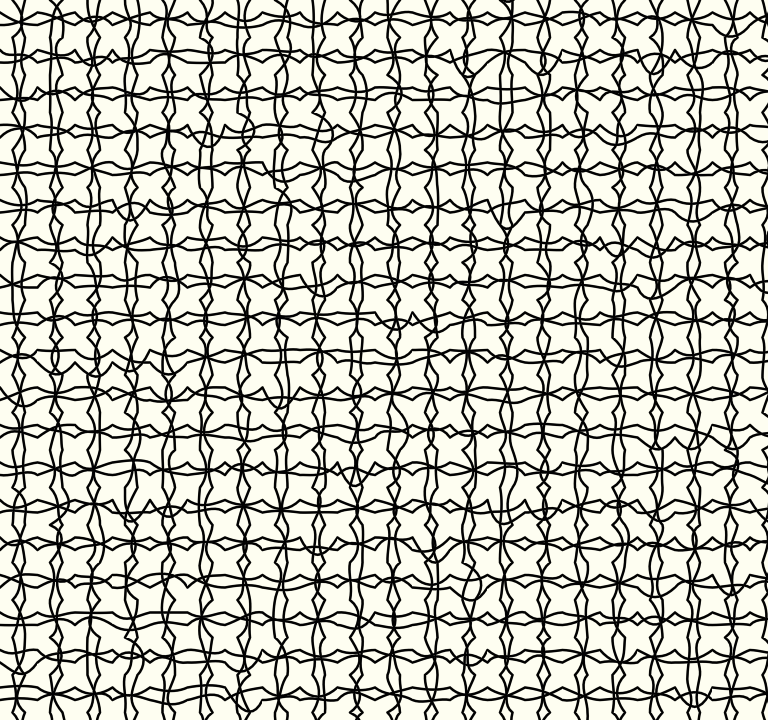
A Shadertoy shader for this pattern:

```glsl
// A woven mesh of wobbly ink strands on ivory paper. Every square tile carries one
// pair of strands across and one pair upward; the ends sit at fixed thirds of the tile
// edges, while hashed Bezier controls bend each span and leave kinks at the seams.

const float TILES_DOWN = 19.2;      // tiles in the canvas height
const float END_OFFSET = 1.0 / 6.0; // strand end, from the middle of a tile edge
const float LINE_WIDTH = 0.067;     // in tiles
const float CROSS_CHANCE = 0.4;     // share of pairs that swap sides
const int SEGMENTS = 10;

const vec3 PAPER = vec3(0.997, 0.997, 0.945);
const vec3 INK = vec3(0.005);

vec4 hash4(vec3 key) {
    vec4 h = fract(key.xyzx * vec4(0.1031, 0.1030, 0.0973, 0.1099));
    h += dot(h, h.wzxy + 33.33);
    return fract((h.xxyz + h.yzzw) * h.zywx);
}

float segmentDistance(vec2 p, vec2 a, vec2 b) {
    vec2 ab = b - a;
    vec2 ap = p - a;
    return length(ap - ab * clamp(dot(ap, ab) / dot(ab, ab), 0.0, 1.0));
}

vec2 bezier(vec2 a, vec2 b, vec2 c, vec2 d, float t) {
    float s = 1.0 - t;
    return s * s * (s * a + 3.0 * t * b) + t * t * (3.0 * s * c + t * d);
}

float bezierDistance(vec2 p, vec2 a, vec2 b, vec2 c, vec2 d) {
    float nearest = 1e3;
    vec2 previous = a;
    for (int i = 1; i <= SEGMENTS; i++) {
        vec2 current = bezier(a, b, c, d, float(i) / float(SEGMENTS));
        nearest = min(nearest, segmentDistance(p, previous, current));
        previous = current;
    }
    return nearest;
}

// One strand along local x, with a few spans sagging far to one side
float strandDistance(vec2 p, float start, float end, float sag, vec4 h) {
    float shift = sag * smoothstep(0.86, 1.0, h.w) + 0.14 * (h.z - 0.5);
    vec2 a = vec2(-0.5, start);
    vec2 b = vec2(-0.27 + 0.2 * h.y, start * mix(-1.4, 1.2, h.x) + shift);
    vec2 c = vec2(0.07 + 0.2 * h.x, end * mix(-1.4, 1.2, h.y) + shift);
    vec2 d = vec2(0.5, end);
    return bezierDistance(p, a, b, c, d);
}

// Both strands of a tile; they either keep their sides or swap them
float pairDistance(vec2 p, vec2 tile, float axis, float sag) {
    float swapped = hash4(vec3(tile, axis + 7.0)).x < CROSS_CHANCE ? -1.0 : 1.0;
    float nearest = 1e3;
    for (int i = 0; i < 2; i++) {
        float start = END_OFFSET * (2.0 * float(i) - 1.0);
        vec4 h = hash4(vec3(tile, axis + 2.0 * float(i) + 19.0));
        nearest = min(nearest, strandDistance(p, start, start * swapped, sag, h));
    }
    return nearest;
}

// Neighbours are visited sideways, since sagging spans may leave their tile
float meshDistance(vec2 p) {
    vec2 tile = floor(p);
    vec2 local = p - tile - 0.5;
    float nearest = 1e3;
    for (int k = -1; k <= 1; k++) {
        vec2 aside = vec2(0.0, float(k));
        float across = pairDistance(local - aside, tile + aside, 0.0, -0.62);
        float upward = pairDistance(local.yx - aside, tile + aside.yx, 1.0, 0.3);
        nearest = min(nearest, min(across, upward));
    }
    return nearest;
}

void mainImage(out vec4 fragColor, in vec2 fragCoord) {
    // Whole tiles start at the upper left corner
    float pixel = TILES_DOWN / iResolution.y;
    vec2 p = (fragCoord - vec2(0.0, iResolution.y)) * pixel;

    float edge = meshDistance(p) - 0.5 * LINE_WIDTH;
    float coverage = 1.0 - smoothstep(-0.65 * pixel, 0.65 * pixel, edge);
    fragColor = vec4(mix(PAPER, INK, coverage), 1.0);
}
```
